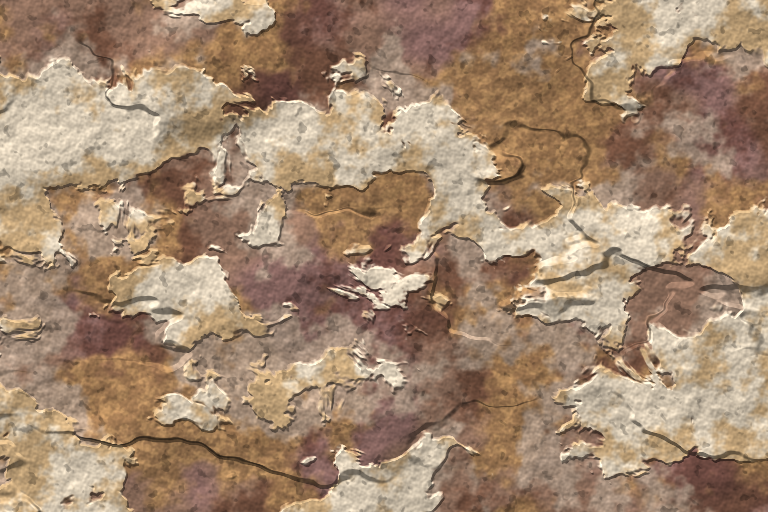
This texture is drawn by a Shadertoy shader. Its source:

```glsl
// Weathered sandstone: brown rock with ochre stains, flaking cream crust and ragged ledges.

vec2 gradientAt(vec2 cell) {
    float h = fract(sin(dot(cell, vec2(127.1, 311.7))) * 43758.5);
    return vec2(cos(h * 6.2832), sin(h * 6.2832));
}

float gradientNoise(vec2 p) {
    vec2 i = floor(p), f = fract(p);
    vec2 u = f * f * f * (f * (f * 6.0 - 15.0) + 10.0);
    vec2 e = vec2(0.0, 1.0);
    float low  = mix(dot(gradientAt(i), f), dot(gradientAt(i + e.yx), f - e.yx), u.x);
    float high = mix(dot(gradientAt(i + e), f - e), dot(gradientAt(i + 1.0), f - 1.0), u.x);
    return mix(low, high, u.y);
}

float fbm(vec2 p, int octaves, float gain) {
    float sum = 0.0, amp = 1.0;
    for (int i = 0; i < octaves; i++) {
        sum += amp * gradientNoise(p);
        p = mat2(1.6, 1.2, -1.2, 1.6) * p + 7.3;
        amp *= gain;
    }
    return sum;
}

// Positive where the pale crust survives, mostly along a falling diagonal
float crustField(vec2 p) {
    vec2 warp = vec2(fbm(p * 5.0 + 3.1, 3, 0.5), fbm(p * 5.0 + 19.7, 3, 0.5));
    float across = p.y - 0.78 + 0.38 * p.x;
    float band = 0.25 * exp(-14.0 * across * across) - 0.2;
    return fbm((p + 0.05 * warp) * vec2(3.3, 4.2) + 11.4, 6, 0.56) + band;
}

// Zero along the broken, mostly level edges of the rock layers
float ledgeField(vec2 p) {
    return fbm(p * vec2(1.7, 2.9) + 41.6, 5, 0.48) + 0.06;
}

float surfaceHeight(vec2 p) {
    float broken = smoothstep(-0.15, 0.2, gradientNoise(p * 3.1 + 5.2));
    return 0.011 * fbm(p * 5.0 + 23.8, 6, 0.54)
         + 0.006 * smoothstep(-0.03, 0.04, crustField(p))
         + 0.016 * broken * smoothstep(-0.025, 0.025, ledgeField(p));
}

void mainImage(out vec4 fragColor, in vec2 fragCoord) {
    vec2 p = fragCoord / iResolution.y;
    float crust = crustField(p);
    float ledge = ledgeField(p);
    float fine = fbm(p * 38.0 + 2.7, 3, 0.65);

    // Bare rock, from dark to mid brown with a purple cast in places
    float tone = fbm(p * 4.0 + 61.3, 5, 0.6);
    vec3 color = mix(vec3(0.43, 0.30, 0.235), vec3(0.54, 0.42, 0.35),
                     smoothstep(-0.28, 0.18, tone + 0.2 * fine));
    float purple = smoothstep(0.0, 0.3, fbm(p * 3.0 + 83.5, 3, 0.5));
    color = mix(color, color * vec3(0.97, 0.94, 1.06), purple);

    // Ochre stains, gathering near the ledges
    float stain = fbm(p * 3.4 + 31.9, 5, 0.58) + 0.16 * exp(-22.0 * abs(ledge));
    vec3 ochre = mix(vec3(0.58, 0.44, 0.30), vec3(0.66, 0.51, 0.34),
                     smoothstep(-0.2, 0.3, fine));
    color = mix(color, ochre, 0.9 * smoothstep(-0.03, 0.25, stain));

    // Grey dusty film around the crust
    float haze = fbm(p * 4.3 + 97.2, 5, 0.58) + 0.5 * crust;
    color = mix(color, vec3(0.645, 0.56, 0.49) + 0.06 * fine,
                0.9 * smoothstep(-0.06, 0.18, haze));

    // Cream crust, tan where thin
    float thick = fbm(p * 7.0 + 53.1, 5, 0.62) + 0.5 * crust - 0.3 * stain;
    vec3 cream = mix(vec3(0.72, 0.605, 0.45), vec3(0.82, 0.765, 0.68),
                     smoothstep(-0.2, 0.25, thick));
    color = mix(color, cream, smoothstep(-0.03, 0.05, crust + 0.05 * fine));

    // Pits and hairline cracks
    float pits = smoothstep(0.32, 0.55, fbm(p * 31.0 + 71.4, 3, 0.6));
    color *= 1.0 - 0.22 * pits;
    float crack = 1.0 - smoothstep(0.002, 0.016, abs(ledge));
    crack *= smoothstep(0.0, 0.25, gradientNoise(p * 4.0 + 15.8));
    color *= 1.0 - 0.4 * crack;

    // Raking light from the upper left, plus sandy grain
    float reach = 0.004;
    vec2 toLight = vec2(-0.4, 0.9);
    float slope = (surfaceHeight(p) - surfaceHeight(p + reach * toLight)) / reach;
    color *= 1.0 + clamp(0.75 * slope, -0.45, 0.28);
    color *= 1.0 + 0.13 * gradientNoise(p * 130.0) + 0.07 * fine;

    fragColor = vec4(clamp(color, 0.0, 1.0), 1.0);
}
```
